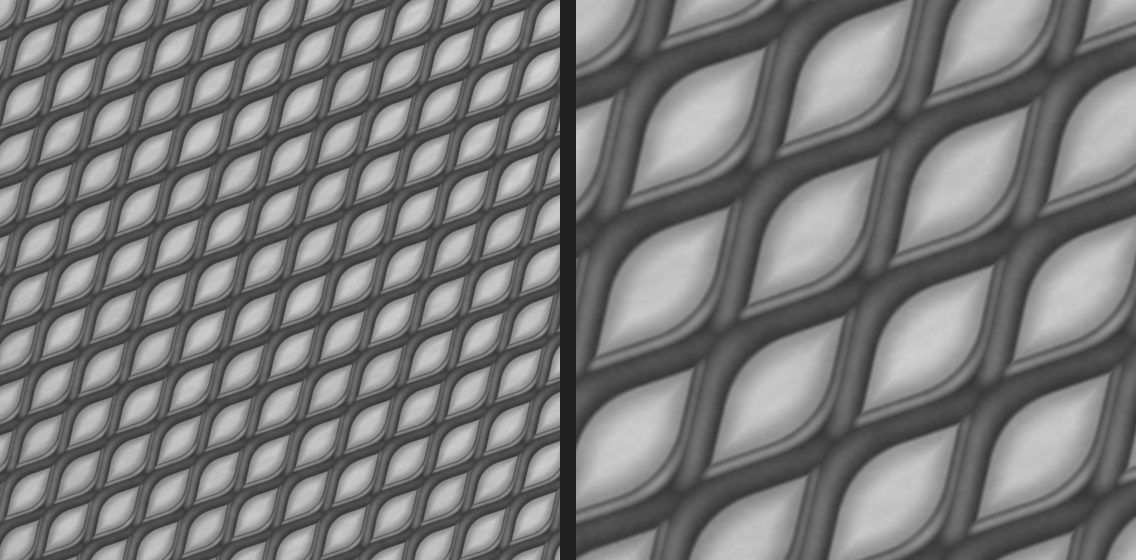
Left: the whole. Right: its middle third, enlarged.
Give the GLSL for this texture, as a three.js fragment shader.

```glsl
varying vec2 vUv;

const vec2 STEP_ACROSS = vec2(0.0898, 0.0306);
const vec2 STEP_UP = vec2(0.0214, 0.0951);
const vec2 CELL_ORIGIN = vec2(0.6966, 0.7813);
const float HALF_OPENING = 0.0290;
const float CORNER_ROUNDING = 0.028;
const float STRAND_WIDTH = 0.0229;
const float LIP_OFFSET = 0.0040;
const float LIP_WIDTH = 0.0056;
const float EDGE_SOFTNESS = 0.0018;
const float WARP = 0.0022;

const float GROOVE_TONE = 0.22;
const float FLAT_STRAND_TONE = 0.31;
const float STEEP_STRAND_TONE = 0.43;
const float LOWER_LIP_TONE = 0.52;
const float SIDE_LIP_TONE = 0.41;
const float CORNER_GLINT = 0.07;
const float BACKING_EDGE_TONE = 0.55;
const float BACKING_TONE = 0.765;

float hash(vec2 p) {
  return fract(sin(dot(p, vec2(127.1, 311.7))) * 43758.5453);
}

float noise(vec2 p) {
  vec2 i = floor(p);
  vec2 f = fract(p);
  f = f * f * (3.0 - 2.0 * f);
  return mix(mix(hash(i), hash(i + vec2(1.0, 0.0)), f.x),
             mix(hash(i + vec2(0.0, 1.0)), hash(i + vec2(1.0, 1.0)), f.x), f.y);
}

float cloud(vec2 p) {
  return 0.6 * noise(p) + 0.3 * noise(p * 2.1 + 7.3) + 0.1 * noise(p * 4.3 + 3.1);
}

float smoothMax(float a, float b, float k) {
  float h = max(k - abs(a - b), 0.0) / k;
  return max(a, b) + 0.25 * h * h * k;
}

float ridge(float d, float width) {
  return 1.0 - smoothstep(0.0, width, abs(d));
}

vec2 toLattice(vec2 p) {
  float area = STEP_ACROSS.x * STEP_UP.y - STEP_ACROSS.y * STEP_UP.x;
  return vec2(p.x * STEP_UP.y - p.y * STEP_UP.x,
              STEP_ACROSS.x * p.y - STEP_ACROSS.y * p.x) / area;
}

void main() {
  // Slightly uneven lattice
  vec2 warp = vec2(noise(vUv * 9.0), noise(vUv * 9.0 + 31.7)) - 0.5;
  vec2 p = vUv - CELL_ORIGIN + WARP * warp;
  vec2 nearest = floor(toLattice(p) + 0.5);
  vec2 rightNormal = normalize(vec2(STEP_UP.y, -STEP_UP.x));
  vec2 upNormal = normalize(vec2(-STEP_ACROSS.y, STEP_ACROSS.x));

  float strand = GROOVE_TONE;
  float opening = 1.0;
  vec2 openCell = nearest;

  for (int j = -1; j <= 1; j++) {
    for (int i = -1; i <= 1; i++) {
      vec2 cell = nearest + vec2(float(i), float(j));
      vec2 local = p - cell.x * STEP_ACROSS - cell.y * STEP_UP;
      float x = dot(local, rightNormal);
      float y = dot(local, upNormal);

      // Two rounded corners meet in a leaf-shaped opening
      float lower = smoothMax(x, -y, CORNER_ROUNDING) - HALF_OPENING;
      float upper = smoothMax(-x, y, CORNER_ROUNDING) - HALF_OPENING;
      float d = max(lower, upper);
      if (d < opening) {
        opening = d;
        openCell = cell;
      }

      // Rounded strand over the upper left side
      float steep = smoothstep(-0.025, 0.025, -x - y);
      float body = ridge(upper - 0.48 * STRAND_WIDTH, 0.011);
      body *= 1.0 - smoothstep(0.0, 0.6 * STRAND_WIDTH, lower);
      float bodyTone = mix(FLAT_STRAND_TONE, STEEP_STRAND_TONE, steep);
      strand = max(strand, mix(GROOVE_TONE, bodyTone, body));

      // Light lip along the lower right side
      float side = smoothstep(-0.015, 0.02, x + y);
      float corner = ridge(x + y, 0.022);
      float lip = ridge(lower - LIP_OFFSET, LIP_WIDTH);
      lip *= 1.0 - smoothstep(-0.002, 0.007, upper);
      float lipTone = mix(LOWER_LIP_TONE, SIDE_LIP_TONE, side);
      lipTone += CORNER_GLINT * corner * (0.5 + hash(cell));
      strand = max(strand, mix(GROOVE_TONE, lipTone, lip));
    }
  }

  // Worn strand surface
  strand *= 0.92 + 0.16 * cloud(vUv * 60.0);

  // Padded backing with faint fibres
  float backing = mix(BACKING_EDGE_TONE, BACKING_TONE, smoothstep(0.0, 0.0165, -opening));
  vec2 fibre = vec2(dot(vUv, rightNormal) * 38.0, dot(vUv, upNormal) * 85.0);
  backing += 0.07 * (cloud(fibre) - 0.5) + 0.03 * (hash(openCell + 5.0) - 0.5);
  backing += 0.03 * (vUv.x + vUv.y - 1.0);

  float open = 1.0 - smoothstep(-EDGE_SOFTNESS, EDGE_SOFTNESS, opening);
  float tone = mix(strand, backing, open);
  tone += 0.02 * (noise(vUv * 380.0) - 0.5);
  gl_FragColor = vec4(vec3(tone), 1.0);
}
```
